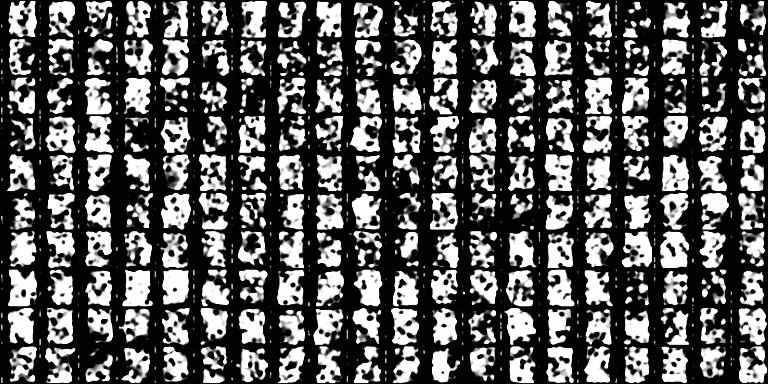
Give the GLSL for this pattern, as a WebGL 1 fragment shader.

```glsl
precision highp float;
uniform vec2 u_resolution;

const vec2 GRID = vec2(20.0, 10.0);
const vec3 INK = vec3(0.008);
const vec3 PAPER = vec3(0.995);

vec3 hash3(vec2 p) {
  vec3 q = fract(vec3(p.xyx) * vec3(0.1031, 0.1030, 0.0973));
  q += dot(q, q.yxz + 33.33);
  return fract((q.xxy + q.yzz) * q.zyx);
}

// Cellular noise: one signed soft bump at a random spot in every cell
float bumpNoise(vec2 p) {
  vec2 cell = floor(p);
  vec2 local = fract(p);
  float sum = 0.0;
  for (int j = -1; j <= 1; j++) {
    for (int i = -1; i <= 1; i++) {
      vec2 offset = vec2(float(i), float(j));
      vec3 rnd = hash3(cell + offset);
      vec2 toBump = offset + rnd.xy - local;
      float falloff = max(0.0, 1.0 - dot(toBump, toBump));
      sum += (rnd.z * 2.0 - 1.0) * falloff * falloff * falloff;
    }
  }
  return sum;
}

float roundedBox(vec2 p, vec2 halfSize, float radius) {
  vec2 q = abs(p) - halfSize + radius;
  return length(max(q, 0.0)) + min(max(q.x, q.y), 0.0) - radius;
}

// Mottled upright patch with a ragged outline
float patchField(vec2 uv, vec2 seed, float fullness, float hollow) {
  float coarse = bumpNoise(uv * 3.2 + seed);
  float fine = bumpNoise(uv * 8.0 + seed + 411.0);
  float edge = roundedBox(uv - vec2(0.58, 0.5), vec2(0.34, 0.475), 0.08);
  float outside = smoothstep(-0.07, 0.06, edge - 0.06 * coarse);
  vec2 core = (uv - vec2(0.58, 0.5)) / vec2(0.15, 0.3);
  float centre = exp(-dot(core, core));
  return fine + 0.5 * coarse + fullness - hollow * centre - 1.7 * outside;
}

// Faint broken specks along the left side of a tile
float edgeSpecks(vec2 uv, vec2 seed) {
  float band = 1.0 - smoothstep(0.008, 0.035, abs(uv.x - 0.045));
  float broken = bumpNoise(vec2(uv.x * 5.0, uv.y * 9.0) + seed + 877.0);
  return band * smoothstep(0.2, 0.65, broken);
}

// Thin dark joints between tiles
float jointMask(vec2 uv, float halfWidth, float blur) {
  vec2 toEdge = min(uv, 1.0 - uv);
  return smoothstep(halfWidth - blur, halfWidth + blur, min(toEdge.x, toEdge.y));
}

void main() {
  vec2 grid = gl_FragCoord.xy / u_resolution * GRID;
  vec2 tile = floor(grid);
  vec2 uv = fract(grid);
  float pixel = GRID.y / u_resolution.y;

  // Each tile gets its own mottling; lower rows are more solid
  vec3 variation = hash3(tile + 19.0);
  vec2 seed = tile * vec2(17.0, 23.0) + floor(variation.xy * 9.0);
  float height = tile.y / (GRID.y - 1.0);
  float fullness = 0.14 + 0.32 * (variation.z - 0.5);
  float hollow = mix(-0.15, 0.4, height) + 0.4 * (variation.x - 0.5);

  float softness = max(0.26, pixel);
  float tone = smoothstep(-softness, softness, patchField(uv, seed, fullness, hollow));
  tone = max(tone, 0.75 * edgeSpecks(uv, seed));
  tone *= jointMask(uv, 0.022, max(0.012, 0.5 * pixel));

  gl_FragColor = vec4(mix(INK, PAPER, tone), 1.0);
}
```
